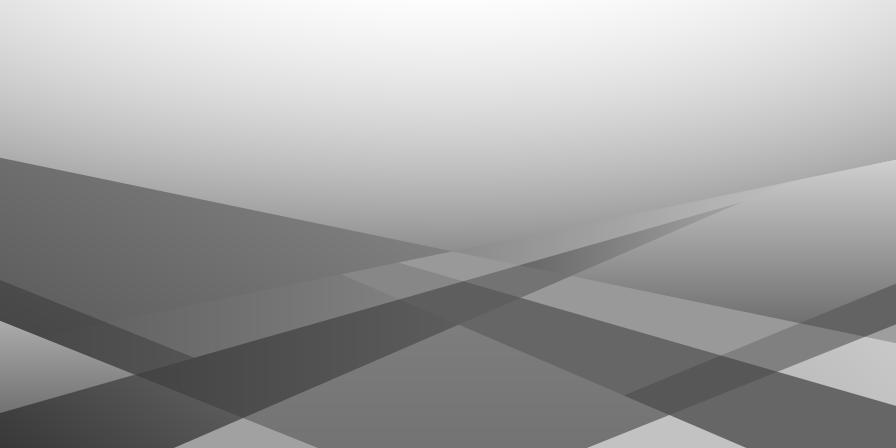
Give the GLSL for this background, as a WebGL 2 fragment shader.

```glsl
#version 300 es
precision highp float;

uniform vec2 u_resolution;
out vec4 outColor;

// Edges as (height at x = 0, slope), in canvas units
const vec2 FALL_TOP    = vec2(0.648, -0.414);
const vec2 FALL_MID    = vec2(0.670, -0.576);
const vec2 FALL_LOW    = vec2(0.714, -0.857);
const vec2 RISE_TOP    = vec2(0.2305, 0.4127);
const vec2 RISE_MID    = vec2(0.078, 0.569);
const vec2 RISE_LOW    = vec2(-0.168, 0.866);
const vec2 LEFT_OUTER  = vec2(0.375, -0.80);
const vec2 LEFT_INNER  = vec2(0.284, -0.80);
const vec2 RIGHT_OUTER = vec2(-0.455, 0.822);
const vec2 RIGHT_INNER = vec2(-0.524, 0.80);

// Grey ramps as (base, change along x, change along y)
const vec3 WING_LEFT    = vec3(0.30, 0.22, 0.20);
const vec3 WING_RIGHT   = vec3(0.15, 0.0, 1.03);
const vec3 PALE_RIBBON  = vec3(0.27, 0.54, 0.0);
const vec3 PALE_TAIL    = vec3(0.35, 0.34, 0.0);
const vec3 DARK_RIBBON  = vec3(-0.18, 1.0, 0.0);
const vec3 DARK_TAIL    = vec3(0.22, 0.28, 0.0);
const vec3 FLOOR_CENTER = vec3(0.45, 0.0, 0.15);
const vec3 LEFT_PALE    = vec3(0.36, 0.0, 1.10);
const vec3 LEFT_DARK    = vec3(0.22, 0.42, 0.30);
const vec3 RIGHT_PALE   = vec3(0.48, 0.27, 0.15);

// Sky brightness: top value, linear and squared falloff, side dimming
const vec4 SKY = vec4(0.99, 0.35, 0.75, 0.10);
const float LEFT_BAND_SHADE = 0.78;

// Smooth coverage of the half plane under an edge
float below(vec2 edge, vec2 uv) {
  float width = length(vec2(edge.y, 1.0) / u_resolution);
  return clamp((edge.x + edge.y * uv.x - uv.y) / width + 0.5, 0.0, 1.0);
}

float ramp(vec3 tone, vec2 uv) {
  return dot(tone, vec3(1.0, uv));
}

// Choose one of four stacked tones, from the top layer down
float layers(vec4 tones, vec3 cover) {
  float grey = mix(tones.x, tones.y, cover.x);
  grey = mix(grey, tones.z, cover.y);
  return mix(grey, tones.w, cover.z);
}

float sky(vec2 uv) {
  float depth = 1.0 - uv.y;
  float side = 2.0 * uv.x - 1.0;
  return SKY.x - SKY.y * depth - SKY.z * depth * depth - SKY.w * side * side;
}

void main() {
  vec2 uv = gl_FragCoord.xy / u_resolution;
  vec3 fall = vec3(below(FALL_TOP, uv), below(FALL_MID, uv), below(FALL_LOW, uv));
  vec3 rise = vec3(below(RISE_TOP, uv), below(RISE_MID, uv), below(RISE_LOW, uv));
  rise.yz *= rise.x;

  // Crossing ribbons
  float backdrop = mix(sky(uv), ramp(WING_LEFT, uv), fall.x);
  float pale = layers(vec4(ramp(PALE_RIBBON, uv), 0.60, 0.53, ramp(PALE_TAIL, uv)), fall);
  float dark = layers(vec4(ramp(DARK_RIBBON, uv), 0.45, 0.37, ramp(DARK_TAIL, uv)), fall);
  float ground = layers(vec4(ramp(WING_RIGHT, uv), 0.60, 0.40, ramp(FLOOR_CENTER, uv)), fall);
  float grey = layers(vec4(backdrop, pale, dark, ground), rise);

  // Left corner: shaded band, then the facets under it
  float leftBand = below(LEFT_OUTER, uv) * (1.0 - below(RISE_MID, uv));
  grey *= mix(1.0, LEFT_BAND_SHADE, leftBand);
  float leftFacets = mix(ramp(LEFT_PALE, uv), ramp(LEFT_DARK, uv), below(RISE_MID, uv));
  leftFacets = mix(leftFacets, 0.63, below(RISE_LOW, uv));
  grey = mix(grey, leftFacets, below(LEFT_INNER, uv));

  // Right corner: band cut by the falling edges, then its facets
  float rightBand = below(RIGHT_OUTER, uv) * (1.0 - fall.z);
  grey = mix(grey, layers(vec4(0.39, 0.50, 0.34, 0.34), fall), rightBand);
  float rightFacets = layers(vec4(0.62, ramp(RIGHT_PALE, uv), 0.40, 0.76), fall);
  grey = mix(grey, rightFacets, below(RIGHT_INNER, uv));

  outColor = vec4(vec3(clamp(grey, 0.0, 1.0)), 1.0);
}
```
